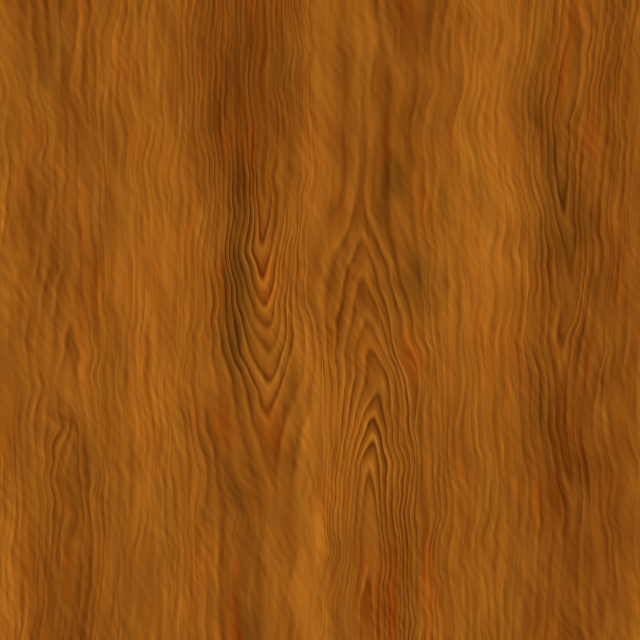
Give the GLSL for this texture, as a Shadertoy shader.

```glsl
// Varnished brown wood with upright grain and two facing cathedral figures.
// A phase field, folded about each figure axis, bends the growth rings;
// soft columns, blotches and embossed fine fibres then set the tone.

const vec3 DARK_WOOD  = vec3(0.40, 0.195, 0.035);
const vec3 LIGHT_WOOD = vec3(0.72, 0.430, 0.120);
const vec3 RED_TINT   = vec3(0.030, -0.012, -0.012);
const vec3 OLIVE_TINT = vec3(-0.035, 0.006, 0.008);

const float RING_FREQ    = 80.0;  // rings across the canvas
const float FIGURE_WIDTH = 0.070;
const float APEX_ROUND   = 0.008;
const vec4 FIGURE_X    = vec4(0.10, 0.420, 0.575, 0.89);
const vec4 FIGURE_Y    = vec4(0.42, 0.480, 0.400, 0.55);
const vec4 FIGURE_HALF = vec4(0.30, 0.240, 0.310, 0.32);
const vec4 FIGURE_RISE = vec4(3.0, -8.0, 9.0, -4.0);  // rings; sign sets V or arch

const vec4 DARK_X      = vec4(0.11, 0.375, 0.625, 0.885);
const float DARK_WIDTH = 0.055;
const vec4 LIGHT_X     = vec4(0.0, 0.235, 0.492, 0.76);
const vec4 LIGHT_WIDTH = vec4(0.018, 0.070, 0.022, 0.070);

const float BASE_TONE    = 0.50;
const float BLOTCH_DEPTH = 0.58;
const float RING_DEPTH   = 0.15;
const float FIBRE_DEPTH  = 0.25;
const float RELIEF_DEPTH = 0.13;
const float TAU = 6.28318;

float hash(vec2 p) {
    return fract(sin(dot(p, vec2(127.1, 311.7))) * 43758.5453);
}

float noise(vec2 p) {
    vec2 i = floor(p), f = fract(p);
    f = f * f * (3.0 - 2.0 * f);
    return mix(mix(hash(i), hash(i + vec2(1, 0)), f.x),
               mix(hash(i + vec2(0, 1)), hash(i + vec2(1, 1)), f.x), f.y);
}

float fbm(vec2 p) {
    float sum = 0.0, amp = 0.54;
    for (int i = 0; i < 3; i++) {
        sum += amp * noise(p);
        p = p * 2.1 + 17.3;
        amp *= 0.52;
    }
    return sum;
}

float bell(float d, float width) {
    return exp(-d * d / (width * width));
}

// Distance along x that wraps round the canvas edge
float wrapDist(float x, float c) {
    return abs(fract(x - c + 0.5) - 0.5);
}

// Returns the ring phase, and how strongly a figure is present
vec2 ringField(vec2 uv) {
    float nearest = 1.0, bend = 0.0, presence = 0.0;
    for (int i = 0; i < 4; i++) {
        float dx = uv.x - FIGURE_X[i];
        float ySpan = (uv.y - FIGURE_Y[i]) / FIGURE_HALF[i];
        float envelope = bell(dx, FIGURE_WIDTH);
        nearest = min(nearest, length(vec2(dx, APEX_ROUND)));
        bend += FIGURE_RISE[i] * envelope * (smoothstep(-1.0, 1.0, ySpan) - 0.5);
        presence += envelope * bell(ySpan, 0.85) * abs(FIGURE_RISE[i]) / 9.0;
    }
    return vec2(RING_FREQ * nearest + bend, presence);
}

// Short wrinkles, lit from the side
float relief(vec2 p) {
    vec2 q = p * vec2(150.0, 62.0) + vec2(p.y, p.x) * 45.0;
    return noise(q) - noise(q + vec2(0.75, 0.45));
}

void mainImage(out vec4 fragColor, in vec2 fragCoord) {
    vec2 uv = fragCoord / iResolution.xy;

    // Sideways wander of the grain, from broad to fine
    vec2 p = uv;
    p.x += 0.028 * (noise(uv * vec2(6.0, 5.0) + 3.0) - 0.5);
    p.x += 0.013 * (noise(uv * vec2(19.0, 15.0) + 9.0) - 0.5);
    p.x += 0.005 * (noise(uv * vec2(48.0, 36.0) + 21.0) - 0.5);
    vec2 field = ringField(p);
    float phase = field.x + 1.1 * noise(vec2(field.x * 0.5 + p.x * 14.0, p.y * 7.0));

    // Dark and light columns, uneven along their height
    float dark = 0.0, light = 0.0;
    for (int i = 0; i < 4; i++) {
        float seed = float(i) * 7.3;
        dark += bell(wrapDist(p.x, DARK_X[i]), DARK_WIDTH)
              * (0.15 + 1.2 * noise(vec2(seed, uv.y * 4.5 + seed)));
        light += bell(wrapDist(uv.x, LIGHT_X[i]), LIGHT_WIDTH[i])
               * (0.6 + 0.7 * noise(vec2(seed + 40.0, uv.y * 3.0)));
    }
    float blotch = fbm(p * vec2(9.0, 3.5) + 5.0) - 0.5;
    float knot = dark * smoothstep(0.55, 0.9, noise(p * vec2(24.0, 11.0) + 31.0));

    // Growth rings with a narrow dark side
    float ring = 0.5 + 0.5 * sin(TAU * phase + 0.7 * sin(TAU * phase));
    ring = pow(ring, 0.8) - 0.54;
    float ringPatch = noise(vec2(phase * 0.6, p.y * 9.0 + p.x * 16.0));
    float ringDepth = RING_DEPTH * (0.45 + 1.1 * field.y + 0.5 * dark)
                    * (0.25 + 1.5 * ringPatch);

    // Fibres along the rings and upright ones
    float fibre = noise(vec2(phase * 2.3, p.y * 18.0 + p.x * 30.0)) - 0.5;
    fibre += 0.8 * (noise(p * vec2(195.0, 17.0) + 50.0) - 0.5);
    float reliefDepth = RELIEF_DEPTH * (0.5 + noise(uv * vec2(11.0, 9.0) + 60.0));

    float tone = BASE_TONE + BLOTCH_DEPTH * blotch + 0.13 * light - 0.18 * dark
               - 0.20 * knot + ringDepth * ring * 2.0 + FIBRE_DEPTH * fibre
               + reliefDepth * relief(p);
    vec3 color = mix(DARK_WOOD, LIGHT_WOOD, clamp(tone, -0.15, 1.1));

    // Faint red and olive streaks
    float hue = noise(p * vec2(60.0, 9.0) + 70.0);
    color += RED_TINT * smoothstep(0.6, 1.0, hue) * (0.4 + dark);
    color += OLIVE_TINT * (0.4 * smoothstep(0.4, 0.0, hue) + 0.7 * knot);

    fragColor = vec4(clamp(color, 0.0, 1.0), 1.0);
}
```
